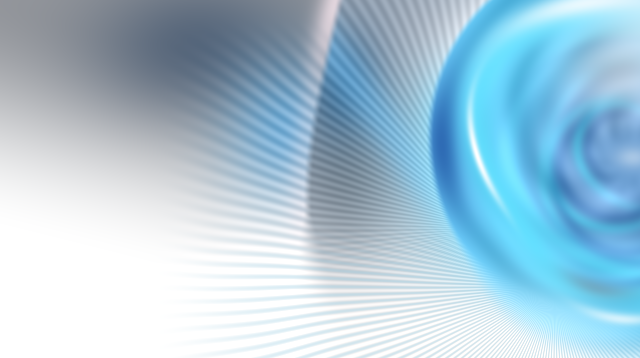
Give the GLSL for this background, as a WebGL 1 fragment shader.

```glsl
precision highp float;
uniform vec2 u_resolution;

#define ORB_CENTER vec2(1.76, 0.555)
#define LEFT_FOCUS vec2(1.55, 0.20)
#define RIGHT_FOCUS vec2(1.37, 0.36)
#define LEFT_STRIPES 165.0
#define RIGHT_STRIPES 140.0
#define SLATE vec3(0.29, 0.36, 0.45)
#define SKY vec3(0.40, 0.69, 0.89)
#define CYAN vec3(0.38, 0.88, 1.0)
#define DEEP_BLUE vec3(0.16, 0.38, 0.68)
#define ORB_BLUE vec3(0.43, 0.63, 0.83)
#define PALE vec3(0.92, 0.95, 0.98)

float bell(float x, float width) {
  x /= width;
  return exp(-x * x);
}

float blob(vec2 p, vec2 center, vec2 size) {
  vec2 q = (p - center) / size;
  return exp(-dot(q, q));
}

vec2 gradient(vec2 cell) {
  float h = fract(sin(dot(cell, vec2(127.1, 311.7))) * 4375.85);
  return vec2(cos(6.2832 * h), sin(6.2832 * h));
}

float gradientNoise(vec2 p) {
  vec2 i = floor(p), f = fract(p);
  vec2 u = f * f * f * (f * (f * 6.0 - 15.0) + 10.0);
  vec2 e = vec2(1.0, 0.0);
  float low = mix(dot(gradient(i), f), dot(gradient(i + e), f - e), u.x);
  float high = mix(dot(gradient(i + e.yx), f - e.yx),
                   dot(gradient(i + 1.0), f - 1.0), u.x);
  return mix(low, high, u.y);
}

// Stripes fanning out to the left of a focus
float fan(vec2 p, vec2 focus, float frequency) {
  vec2 q = p - focus;
  float angle = atan(q.y, -q.x);
  return sin(frequency * angle + 3.0 * gradientNoise(p * 3.0));
}

vec3 leftVeil(vec2 p, float fold) {
  float shade = smoothstep(0.35, 1.0, p.y + 0.25 * min(p.x, 0.6));
  vec3 col = mix(vec3(1.0), vec3(0.58, 0.59, 0.61), shade);
  col = mix(col, SLATE, 0.85 * blob(p, vec2(0.56, 0.87), vec2(0.30, 0.19)));
  col = mix(col, SKY, 0.75 * blob(p, vec2(0.81, 0.64), vec2(0.18, 0.20)));
  // Rosy light along the crease
  float crease = bell(p.x - fold + 0.012, 0.045) * smoothstep(0.25, 0.4, p.y);
  float rosy = 0.3 + 0.55 * smoothstep(0.75, 0.98, p.y);
  return mix(col, vec3(0.94, 0.88, 0.91), crease * rosy);
}

vec3 rightVeil(vec2 p, float rim) {
  vec3 col = mix(vec3(0.96), vec3(0.57, 0.62, 0.68), smoothstep(0.05, 0.58, p.y));
  col = mix(col, vec3(0.43, 0.47, 0.51), 0.7 * blob(p, vec2(0.97, 0.52), vec2(0.13, 0.20)));
  col = mix(col, vec3(0.20, 0.39, 0.55), 0.85 * blob(p, vec2(0.96, 0.76), vec2(0.12, 0.16)));
  // Blue diagonal running toward the orb
  float diagonal = p.y - 0.82 + 1.3 * (p.x - 0.95);
  col = mix(col, SKY, 0.6 * bell(diagonal, 0.10) * smoothstep(0.3, 0.5, p.y));
  float glow = exp(-max(rim, 0.0) * 11.0);
  vec3 halo = mix(vec3(0.60, 0.89, 0.99), PALE, smoothstep(0.65, 0.95, p.y));
  return mix(col, halo, 0.85 * glow * smoothstep(0.0, 0.35, p.y));
}

vec3 orb(vec2 p, float r, float a, float rim) {
  float swirl = gradientNoise(vec2(a * 1.4, r * 13.0 - a * 0.8) + 4.0);
  swirl *= smoothstep(0.03, 0.12, r);
  vec3 col = mix(ORB_BLUE, vec3(0.40, 0.80, 0.97), smoothstep(0.16, 0.36, r));
  col = mix(col, vec3(0.63, 0.70, 0.77), 0.8 * blob(p, vec2(1.73, 0.79), vec2(0.14, 0.12)));

  // Nested arcs with drifting radii
  for (int i = 0; i < 5; i++) {
    float k = float(i);
    float radius = 0.14 + 0.063 * k + 0.025 * sin(a * 1.7 + k * 2.1);
    float fade = 0.55 + 0.45 * cos(a * 1.2 + k * 0.7);
    fade *= smoothstep(0.04, 0.15, r);
    col = mix(col, CYAN, 0.6 * fade * bell(r - radius, 0.018));
    col = mix(col, DEEP_BLUE, 0.28 * fade * bell(r - radius + 0.032, 0.018));
  }
  col += 0.22 * swirl;

  // Dark outer rim and lower crescent
  col = mix(col, DEEP_BLUE, 0.9 * bell(rim + 0.035, 0.055) * bell(a - 0.08, 0.40));
  col = mix(col, vec3(0.45, 0.54, 0.62), 0.8 * bell(r - 0.375, 0.026) * bell(a + 1.26, 0.35));

  // Bright spiral ring with a hot streak
  float ring = 0.43 + 0.06 * bell(a - 0.6, 0.5) - 0.06 * bell(a + 0.55, 0.55);
  col = mix(col, CYAN, 0.9 * bell(r - ring + 0.015, 0.05) * (1.0 - 0.6 * bell(a + 1.4, 0.4)));
  float streak = bell(r - ring, 0.011) * bell(a - 0.02, 0.34);
  float lowerGlint = bell(r - ring - 0.02, 0.016) * bell(a + 1.5, 0.25);
  float crown = bell(r - ring - 0.015, 0.035) * bell(a - 1.3, 0.50);
  col = mix(col, vec3(1.0), clamp(streak + 0.8 * lowerGlint + 0.85 * crown, 0.0, 1.0));
  col = mix(col, PALE, 0.65 * blob(p, vec2(1.82, 0.92), vec2(0.20, 0.16)));
  return mix(col, PALE, 0.45 * blob(p, vec2(1.77, 0.56), vec2(0.05, 0.03)));
}

void main() {
  vec2 p = gl_FragCoord.xy / u_resolution.y;
  p.x += 0.5 * (1.79 - u_resolution.x / u_resolution.y);
  vec2 q = p - ORB_CENTER;
  float r = length(q);
  float a = atan(q.y, -q.x);
  float rim = r - 0.555 - 0.04 * sin(1.6 * a);

  // Two veils meeting at a curved crease
  float fold = 0.86 + 0.24 * (p.y - 0.45) * (p.y - 0.45) + 0.02 * smoothstep(0.45, 0.9, p.y);
  float blur = 0.014 + 0.25 * max(0.4 - p.y, 0.0);
  float side = smoothstep(-blur, blur, p.x - fold);
  vec3 col = mix(leftVeil(p, fold), rightVeil(p, rim), side);

  // Fine ribs on both veils
  float low = 1.0 - smoothstep(0.22, 0.40, p.y);
  float leftRibs = fan(p, LEFT_FOCUS, LEFT_STRIPES) * smoothstep(0.42, 0.85, p.x);
  leftRibs *= max(1.0 - side, low) * (1.0 - smoothstep(0.72, 0.96, p.y));
  float rightRibs = fan(p, RIGHT_FOCUS, RIGHT_STRIPES) * side * (1.0 - low);
  rightRibs *= smoothstep(0.05, 0.18, length(p - RIGHT_FOCUS));
  col += vec3(0.08, 0.06, 0.05) * leftRibs + vec3(0.045) * rightRibs;
  col = mix(col, vec3(0.70, 0.90, 0.98), 0.3 * low * max(-leftRibs, 0.0));

  // Orb over the veils, softening toward its base
  float softness = 0.012 + 0.07 * (1.0 - smoothstep(-1.1, -0.4, a));
  float cover = 1.0 - smoothstep(-softness, softness, rim);
  col = mix(col, orb(p, r, a, rim), cover);
  col = mix(col, vec3(0.72, 0.92, 0.99), 0.55 * bell(r - 0.47, 0.06) * bell(a + 1.2, 0.45));
  gl_FragColor = vec4(clamp(col, 0.0, 1.0), 1.0);
}
```
